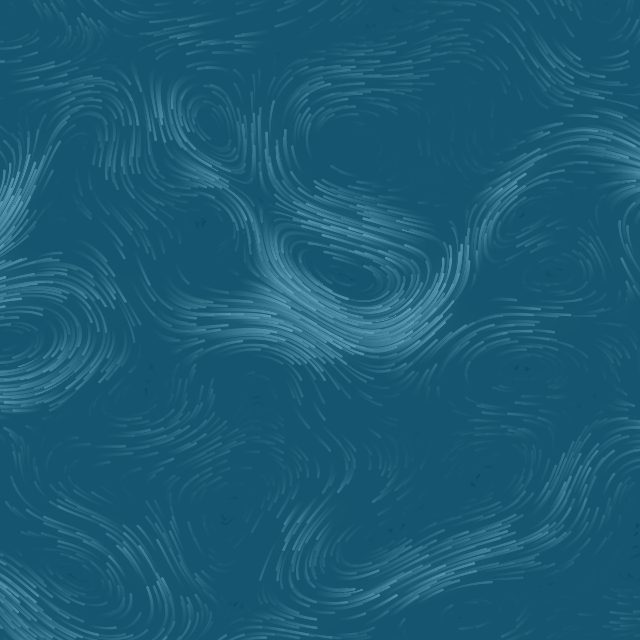
Give the GLSL for this background, as a Shadertoy shader.

```glsl
// Wind-map streaks over deep teal: a divergence-free flow of layered sines
// and meandering jets is followed downstream from each pixel, and scattered
// seeds met on the way paint bright heads with long fading tails.

const int STEPS = 64;

vec3 hash3(vec2 cell) {
    vec3 q = fract(cell.xyx * vec3(0.1031, 0.1030, 0.0973));
    q += dot(q, q.yxz + 33.33);
    return fract((q.xxy + q.yzz) * q.zyx);
}

// Velocity as the curl of a stream function
vec2 flow(vec2 p) {
    // Turned sine waves form the eddies
    const mat2 turn = mat2(-0.737, 0.675, -0.675, -0.737);
    vec2 dir = vec2(0.35, 0.937);
    vec2 velocity = vec2(0.0);
    for (int i = 0; i < 9; i++) {
        float n = float(i);
        vec2 wave = dir * vec2(0.8, 1.1) * (10.0 + 2.4 * n);
        velocity += vec2(1.1 * dir.y, -0.8 * dir.x) * (0.25 - 0.014 * n)
                  * cos(dot(wave, p) + 1.7 * n * n + 0.6);
        dir = turn * dir;
    }
    // Two winding jets run across: a steep upper one, a shallow lower one
    for (int j = 0; j < 2; j++) {
        float n = float(j);
        float swing = 0.16 - 0.12 * n;
        float bend = 8.5 * (p.x - 0.2) + 2.5 * n;
        float offset = (p.y - 0.69 + 0.62 * n + 0.06 * p.x - swing * cos(bend)) / 0.075;
        velocity += vec2(1.0, -0.06 - swing * 8.5 * sin(bend))
                  * 0.65 / (1.0 + offset * offset * (1.0 + offset * offset));
    }
    return velocity;
}

void mainImage(out vec4 fragColor, in vec2 fragCoord) {
    vec2 p = fragCoord / iResolution.y;
    float speed = length(flow(p));
    float softness = max(0.0008, 0.5 / iResolution.y);

    float glow = 0.0;
    float touch = 0.0;
    for (int i = 0; i < STEPS; i++) {
        vec2 velocity = flow(p);
        vec2 stride = velocity * 0.17 / float(STEPS);

        // One jittered seed per cell, measured against this short segment
        vec2 cell = floor((p + 0.5 * stride) * 80.0);
        vec3 rnd = hash3(cell + 17.0);
        vec2 toSeed = (cell + 0.22 + 0.56 * rnd.xy) / 80.0 - p;
        float along = clamp(dot(toSeed, stride) / max(dot(stride, stride), 1e-9), 0.0, 1.0);
        float dist = length(toSeed - stride * along);
        float line = 1.0 - smoothstep(0.002 - softness, 0.002 + softness, dist);

        // Seeds come in drifting clumps and crowd together in the jets
        float clump = sin(0.31 * cell.x + 2.0 * sin(0.17 * cell.y))
                    * sin(0.37 * cell.y + 2.0 * sin(0.13 * cell.x));
        float crowd = 0.3 + 0.25 * clump + 0.4 * smoothstep(0.45, 1.0, length(velocity));
        line *= step(fract(rnd.z * 23.7), crowd);

        // Tail fades with the time left to reach its head
        float age = (float(i) + along) / float(STEPS);
        float life = 0.45 + 0.55 * fract(rnd.z * 7.31);
        float fade = max(0.0, 1.0 - age / life);
        glow = max(glow, line * fade * mix(0.5, 1.0, rnd.z));
        touch = max(touch, line);
        p += stride;
    }

    // Fast streaks brighten a faint haze, stagnant seeds darken the ground
    glow *= smoothstep(-0.05, 0.95, speed) * smoothstep(0.03, 0.25, speed);
    glow += 0.16 * (1.0 - glow) * smoothstep(0.45, 1.1, speed);
    float stagnant = touch * (1.0 - smoothstep(0.02, 0.1, speed));
    vec3 color = mix(vec3(0.088, 0.335, 0.435), vec3(0.36, 0.62, 0.71), glow);
    color -= vec3(0.02, 0.045, 0.045) * stagnant;
    fragColor = vec4(color, 1.0);
}
```
